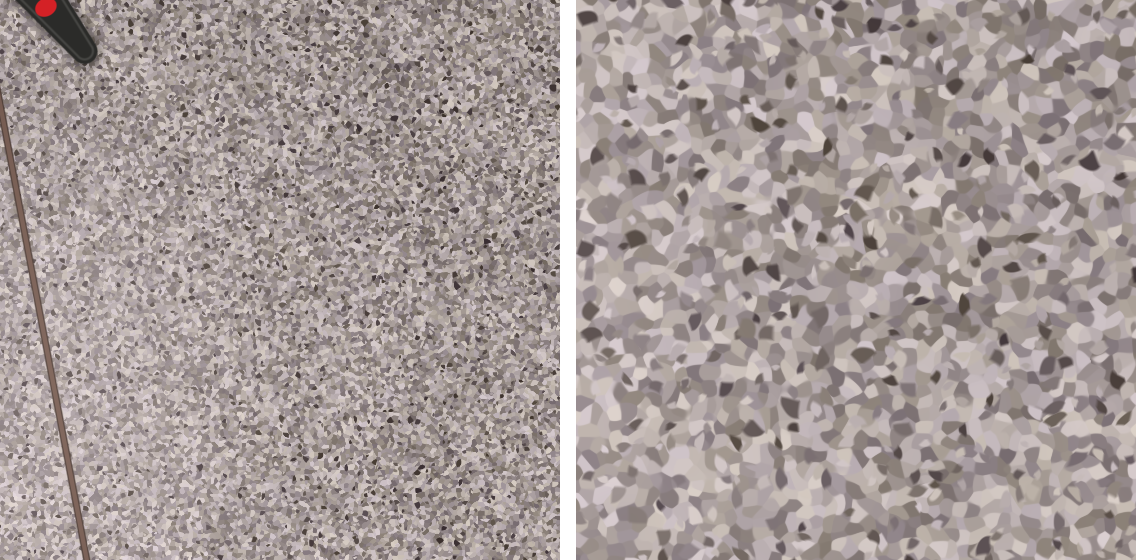
Left, the full canvas; right, a detail of the centre.
A Shadertoy shader for this texture:

```glsl
#define GRAIN_CELLS 125.0
#define DARK_CELLS 74.0
#define PALE_CELLS 88.0
#define DARK_SHARE 0.40
#define PALE_SHARE 0.30
#define CHIP_SOFTNESS 0.09
#define GLOW_COLOR vec3(0.84, 0.80, 0.82)
#define STRIP_COLOR vec3(0.43, 0.33, 0.29)
#define HANDLE_COLOR vec3(0.17, 0.17, 0.16)
#define BUTTON_COLOR vec3(0.83, 0.13, 0.15)

vec3 hash3(vec2 p) {
    vec3 q = fract(p.xyx * vec3(0.1031, 0.1030, 0.0973));
    q += dot(q, q.yxz + 33.33);
    return fract((q.xxy + q.yzz) * q.zyx);
}

float valueNoise(vec2 p) {
    vec2 i = floor(p), f = fract(p);
    f = f * f * (3.0 - 2.0 * f);
    float low = mix(hash3(i).x, hash3(i + vec2(1, 0)).x, f.x);
    float high = mix(hash3(i + vec2(0, 1)).x, hash3(i + vec2(1, 1)).x, f.x);
    return mix(low, high, f.y);
}

vec2 rotate(vec2 p, float angle) {
    float c = cos(angle), s = sin(angle);
    return vec2(c * p.x - s * p.y, s * p.x + c * p.y);
}

// Warm grey stone; tint runs from lilac (0) to olive (1)
vec3 stone(float tone, float tint) {
    return vec3(tone, tone - 0.043, tone - 0.053)
         + (tint - 0.5) * vec3(0.015, 0.02, -0.045);
}

// Packed small grains: stretched cells with softly blended borders
vec3 grains(vec2 p) {
    vec2 cell = floor(p);
    vec3 sum = vec3(0.0);
    float total = 0.0;
    for (int y = -1; y <= 1; y++)
    for (int x = -1; x <= 1; x++) {
        vec2 id = cell + vec2(x, y);
        vec3 h = hash3(id), k = hash3(id + 57.0);
        vec2 d = rotate(p - id - 0.1 - 0.8 * h.xy, 6.2832 * h.z);
        float w = exp(-22.0 * length(d * vec2(0.8, 1.3)));
        sum += w * stone(mix(0.46, 0.85, k.x), k.y);
        total += w;
    }
    return sum / total;
}

// Scattered chips: ellipses with two broken sides, laid over a ground
vec3 chips(vec3 ground, vec2 p, float share, vec2 tones, float seed) {
    vec2 cell = floor(p);
    for (int y = -1; y <= 1; y++)
    for (int x = -1; x <= 1; x++) {
        vec2 id = cell + vec2(x, y);
        vec3 h = hash3(id + seed), k = hash3(id + seed + 31.0);
        vec2 d = rotate(p - id - 0.1 - 0.8 * h.xy, 6.2832 * h.z);
        float radius = mix(0.26, 0.55, k.y * k.y);
        float dist = length(d * vec2(1.0, mix(1.1, 2.0, h.x))) - radius;
        dist = max(dist, dot(d, vec2(0.8, 0.6)) - 0.62 * radius);
        dist = max(dist, dot(d, vec2(-0.6, 0.8)) - 0.55 * radius);
        float cover = step(k.x, share) * smoothstep(CHIP_SOFTNESS, -CHIP_SOFTNESS, dist);
        ground = mix(ground, stone(mix(tones.x, tones.y, k.z), h.y), cover);
    }
    return ground;
}

void mainImage(out vec4 fragColor, in vec2 fragCoord) {
    vec2 uv = fragCoord / iResolution.y;
    float soft = max(0.0015, 1.0 / iResolution.y);

    // Terrazzo floor
    vec2 warp = vec2(valueNoise(uv * 90.0), valueNoise(uv * 90.0 + 40.0)) - 0.5;
    vec2 p = uv + 0.004 * warp;
    vec3 color = grains(p * GRAIN_CELLS);
    color = chips(color, p * PALE_CELLS, PALE_SHARE, vec2(0.66, 0.84), 11.0);
    float share = DARK_SHARE + 0.16 * (uv.y - 0.5);
    color = chips(color, p * DARK_CELLS, share, vec2(0.23, 0.57), 83.0);

    // Worn patches and the soft reflection on the left
    float patches = 0.6 * valueNoise(uv * 9.0) + 0.4 * valueNoise(uv * 28.0);
    color *= 0.94 + 0.11 * patches - 0.04 * uv.y;
    vec2 g = (uv - vec2(0.10, 0.32)) * vec2(2.6, 1.9);
    float glow = exp(-dot(g, g));
    color = mix(color * (1.0 + 0.07 * glow), GLOW_COLOR, 0.27 * glow);

    // Metal divider strip with dark rims
    float across = abs(uv.x - 0.155 * (1.0 - uv.y / 0.815)) * 0.982;
    float rim = smoothstep(0.0025, 0.0055, across);
    vec3 strip = STRIP_COLOR * (1.0 - 0.38 * rim) + 0.08 * glow;
    color = mix(color, strip, smoothstep(soft, -soft, across - 0.0062));

    // Tapered tool handle with a shadow and a red button
    vec2 base = vec2(0.055, 1.03), axis = vec2(0.096, -0.121);
    float along = clamp(dot(uv - base, axis) / dot(axis, axis), 0.0, 1.0);
    float handle = length(uv - base - along * axis) - mix(0.041, 0.023, along);
    color *= 1.0 - 0.25 * smoothstep(0.02, 0.0, handle);
    vec3 body = HANDLE_COLOR + 0.10 * smoothstep(0.004, 0.0, abs(handle + 0.008));
    color = mix(color, body, smoothstep(soft, -soft, handle));
    vec2 b = rotate(uv - vec2(0.082, 0.987), -0.5);
    float button = length(b * vec2(1.0, 1.25)) - 0.020;
    color = mix(color, BUTTON_COLOR, smoothstep(soft, -soft, button));

    fragColor = vec4(clamp(color, 0.0, 1.0), 1.0);
}
```
